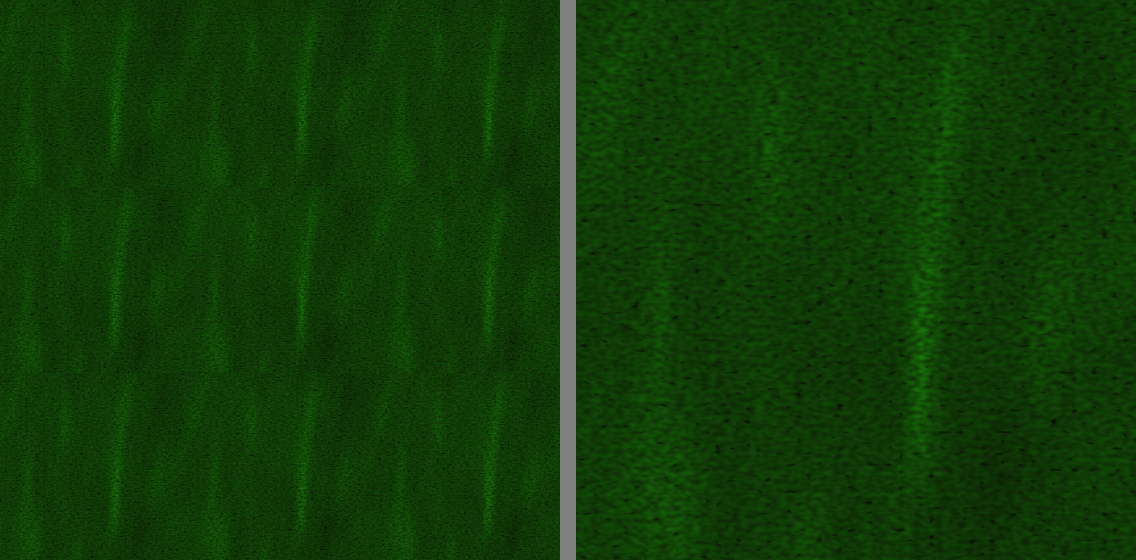
Left, the full canvas; right, a detail of the centre.
Write a WebGL 2 fragment shader that draws this texture.

```glsl
#version 300 es
precision highp float;

uniform vec2 u_resolution;
out vec4 fragColor;

const float TILES = 3.0;
const int STREAKS = 11;

// Start and end of each streak inside a tile
const vec4 SPANS[STREAKS] = vec4[](
    vec4(0.61, 0.04, 0.625, 0.64), vec4(0.61, 0.34, 0.70, 1.10),
    vec4(0.35, 0.50, 0.36, 1.00), vec4(0.14, 0.16, 0.155, 0.74),
    vec4(0.20, -0.14, 0.12, 0.38), vec4(-0.01, 0.58, 0.14, 1.10),
    vec4(0.82, 0.14, 0.87, 0.74), vec4(0.42, -0.12, 0.43, 0.20),
    vec4(0.53, 0.10, 0.56, 0.70), vec4(0.86, 0.48, 0.95, 1.10),
    vec4(0.74, -0.05, 0.77, 0.42));

// Width and brightness of each streak
const vec2 SHAPES[STREAKS] = vec2[](
    vec2(0.027, 0.110), vec2(0.030, 0.062), vec2(0.034, 0.046),
    vec2(0.028, 0.036), vec2(0.056, 0.044), vec2(0.040, 0.046),
    vec2(0.064, 0.040), vec2(0.032, 0.036), vec2(0.060, -0.030),
    vec2(0.100, -0.034), vec2(0.075, -0.024));

float hash(vec2 p) {
    vec3 q = fract(p.xyx * vec3(0.1031, 0.1030, 0.0973));
    q += dot(q, q.yzx + 33.33);
    return fract((q.x + q.y) * q.z);
}

// Dot of the cell's random direction with the offset from it
float cornerSlope(vec2 cell, vec2 offset, vec2 period) {
    float angle = 6.2832 * hash(mod(cell, period) + 7.0);
    return dot(vec2(cos(angle), sin(angle)), offset);
}

float gradientNoise(vec2 p, vec2 period) {
    vec2 cell = floor(p);
    vec2 f = p - cell;
    vec2 w = f * f * f * (f * (f * 6.0 - 15.0) + 10.0);
    vec2 e = vec2(1.0, 0.0);
    float low = mix(cornerSlope(cell, f, period),
                    cornerSlope(cell + e.xy, f - e.xy, period), w.x);
    float high = mix(cornerSlope(cell + e.yx, f - e.yx, period),
                     cornerSlope(cell + e.xx, f - e.xx, period), w.x);
    return mix(low, high, w.y);
}

// Soft streak, wrapped sideways and faded toward both ends
float streak(vec2 p, vec4 span, float width) {
    vec2 axis = span.zw - span.xy;
    vec2 offset = p - span.xy;
    offset.x -= round(offset.x - axis.x * 0.5);
    float t = dot(offset, axis) / dot(axis, axis);
    float d = length(offset - axis * t) / width;
    float fade = smoothstep(0.0, 0.45, t) * smoothstep(1.0, 0.5, t);
    return exp(-d * d) * fade;
}

float streakSum(vec2 p) {
    float sum = 0.0;
    for (int i = 0; i < STREAKS; i++) {
        sum += SHAPES[i].y * streak(p, SPANS[i], SHAPES[i].x);
    }
    return sum;
}

// Thin soft lines repeated along one coordinate
float scanLine(float x, float spacing, float width) {
    float d = (fract(x / spacing) - 0.5) * spacing / width;
    return exp(-d * d);
}

void main() {
    vec2 uv = gl_FragCoord.xy / u_resolution;
    vec2 tile = fract(uv * TILES);
    vec2 unbounded = vec2(4096.0);

    // Broad slanted folds, shared by all tiles
    vec2 slant = vec2(tile.x - 0.15 * tile.y, tile.y);
    float folds = gradientNoise(slant * vec2(5.0, 2.0), vec2(5.0, 2.0));
    float ripples = gradientNoise(slant * vec2(12.0, 4.0) + 0.4, vec2(12.0, 4.0));
    float drift = gradientNoise(uv * 3.7 + 11.0, unbounded);
    float green = 0.231 + 0.042 * folds + 0.030 * ripples + 0.014 * drift;
    float glow = streakSum(tile);
    green += glow;

    // Short horizontal grain, stronger inside the bright streaks
    float fine = gradientNoise(uv * vec2(215.0, 390.0) + 0.37, unbounded);
    float coarse = gradientNoise(uv * vec2(125.0, 245.0) + 51.3, unbounded);
    float grain = 0.38 * fine + 0.25 * coarse;
    green *= 1.0 + grain * (1.0 + 5.0 * max(glow, 0.0));

    // Sparse dark flecks, denser in the shade
    float flecks = gradientNoise(uv * vec2(165.0, 310.0) + 93.6, unbounded);
    float threshold = 0.27 + 0.8 * max(green - 0.21, 0.0);
    green -= 0.10 * smoothstep(threshold, threshold + 0.25, flecks);

    // Broken rows near the top and columns near the left edge
    float dashes = smoothstep(-0.2, 0.4, coarse + fine);
    float rows = scanLine(uv.y + 0.013, 0.036, 0.0014) * smoothstep(0.78, 0.93, uv.y);
    float columns = scanLine(uv.x + 0.023, 0.068, 0.0016) * smoothstep(0.20, 0.08, uv.x);
    green -= dashes * (0.050 * rows + 0.035 * columns);

    green = max(green, 0.06);
    vec3 color = vec3(0.026 + 0.145 * green, green, 0.006 + 0.068 * green);
    fragColor = vec4(color, 1.0);
}
```
